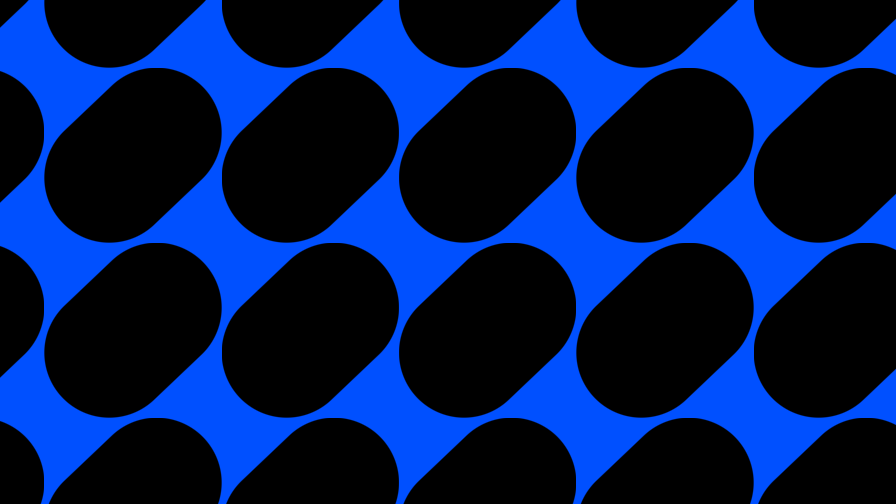
A Shadertoy shader for this pattern:

```glsl
// Grid of black diagonal capsules, nearly touching, on a bright blue ground.

// Signed distance to a capsule centred at the origin, with ends at +-halfAxis
float capsule(vec2 p, vec2 halfAxis, float radius) {
    float along = clamp(dot(p, halfAxis) / dot(halfAxis, halfAxis), -1.0, 1.0);
    return length(p - halfAxis * along) - radius;
}

void mainImage(out vec4 fragColor, in vec2 fragCoord) {
    // Canvas is 432 units high
    float pixel = 432.0 / iResolution.y;
    vec2 p = fragCoord * pixel;

    // Repeat: local coordinates centred in each cell
    vec2 cell = vec2(152.0, 150.0);
    vec2 local = (fract((p - vec2(114.0, 299.0)) / cell + 0.5) - 0.5) * cell;

    // Each capsule just fills its cell
    float radius = 55.7;
    float dist = capsule(local, 0.5 * cell - radius, radius);

    // Smooth edge about one pixel wide
    float ground = smoothstep(-0.8, 0.8, dist / pixel);
    fragColor = vec4(vec3(0.0, 0.314, 1.0) * ground, 1.0);
}
```
